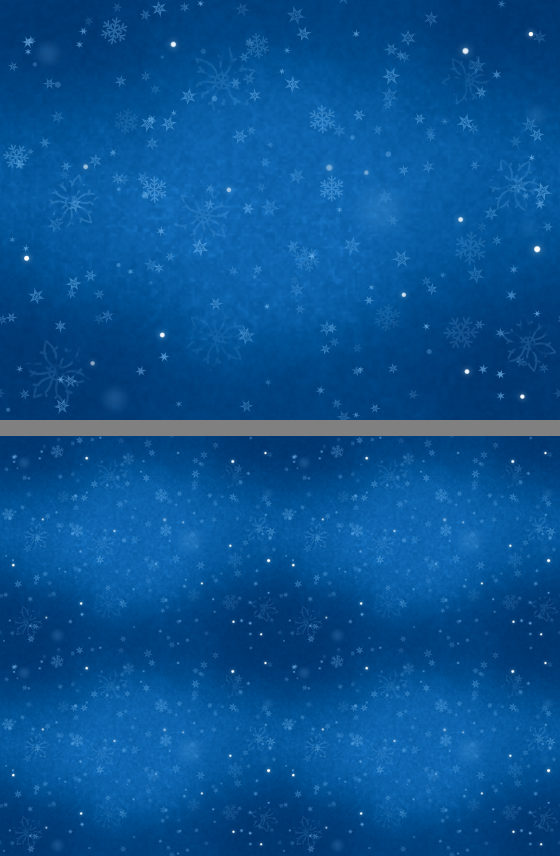
Top, the tile; bottom, the same tile 2 across and 2 down.
Reproduce this background procedurally as a Shadertoy shader.

```glsl
// Seamless winter night: a blue glow with paper grain, faint curls and scattered snow.
// The canvas spans 4 x 3 units; every grid and noise lattice wraps on that period.
// Each flake stays inside its grid cell, so one cell lookup per layer is enough.

const int STAR = 0, SOLID = 1, CRYSTAL = 2, LACE = 3, DISC = 4, GLINT = 5, HAZE = 6, CURL = 7;
const float PI = 3.14159;

vec3 hash(vec2 cell, float seed) {
    vec3 v = fract(vec3(cell, seed) * vec3(0.1031, 0.1030, 0.0973));
    v += dot(v, v.yxz + 33.33);
    return fract((v.xxy + v.yxx) * v.zyx);
}

// Value noise with k lattice cells per unit, wrapping at the canvas edge.
float noise(vec2 p, float k) {
    vec2 g = p * k, i = floor(g), f = fract(g), period = k * vec2(4.0, 3.0);
    f = f * f * (3.0 - 2.0 * f);
    vec2 a = mod(i, period), b = mod(i + 1.0, period);
    return mix(mix(hash(a, k).x, hash(vec2(b.x, a.y), k).x, f.x),
               mix(hash(vec2(a.x, b.y), k).x, hash(b, k).x, f.x), f.y);
}

float clouds(vec2 p) {
    float sum = 0.0, weight = 0.5;
    for (float k = 1.0; k < 20.0; k *= 2.0) {
        sum += weight * noise(p, k);
        weight *= 0.55;
    }
    return sum;
}

float segment(vec2 p, vec2 a, vec2 b) {
    vec2 d = b - a;
    return length(p - a - d * clamp(dot(p - a, d) / dot(d, d), 0.0, 1.0));
}

// Coverage of one motif of unit radius; aa is the pixel size in its units.
float motif(vec2 p, int kind, float aa) {
    float r = length(p), angle = atan(p.y, p.x + 1e-5);
    if (kind == DISC) return smoothstep(aa, -aa, r - 0.9);
    if (kind == GLINT) return 0.95 * smoothstep(0.34, 0.16, r) + 0.3 * pow(max(1.0 - r, 0.0), 2.0);
    if (kind == HAZE) return pow(max(1.0 - r * r, 0.0), 2.0);
    if (kind == CURL) {
        float turn = fract(angle / (2.0 * PI) + 1.2 * log(r + 0.02));
        return smoothstep(0.25, 0.19, abs(turn - 0.5)) * smoothstep(1.0, 0.75, r);
    }
    // Fold the plane into half of one of the six arms.
    angle = abs(mod(angle + PI / 6.0, PI / 3.0) - PI / 6.0);
    vec2 q = r * vec2(cos(angle), sin(angle));
    float d;
    if (kind == CRYSTAL) {
        d = segment(q, vec2(0.0), vec2(0.95, 0.0));
        d = min(d, segment(q, vec2(0.32, 0.0), vec2(0.48, 0.2)));
        d = min(d, segment(q, vec2(0.58, 0.0), vec2(0.8, 0.26))) - 0.055;
    } else if (kind == LACE) {
        float along = clamp((q.x - 0.15) / 0.8, 0.0, 1.0);
        d = abs(q.y - 0.15 * sin(PI * along)) - 0.035;
        d = max(d, r - 0.97);
        d = min(d, segment(q, vec2(0.6, 0.12), vec2(0.68, 0.24)) - 0.035);
        d = min(d, abs(r - 0.2) - 0.03);
    } else {
        d = dot(q - vec2(1.0, 0.0), vec2(0.3135, 0.9495));
        if (kind == STAR) d = max(d, min(abs(d + 0.06) - 0.055, q.y - 0.035));
    }
    return smoothstep(aa, -aa, d);
}

// Opacity of a layer: k cells per unit, a share of them filled, radii from size.x to size.y.
float scatter(vec2 p, int kind, float k, float share, vec2 size, float seed) {
    vec2 cell = mod(floor(p * k), k * vec2(4.0, 3.0));
    vec3 place = hash(cell, seed), look = hash(cell, seed + 57.0);
    if (place.z > share) return 0.0;
    float radius = mix(size.x, size.y, look.x * look.x);
    vec2 q = (fract(p * k) / k - mix(vec2(radius), vec2(1.0 / k - radius), place.xy)) / radius;
    float c = cos(look.y * 6.28), s = sin(look.y * 6.28);
    q = mat2(c, s, -s, c) * q;
    return motif(q, kind, 3.0 / (iResolution.x * radius)) * mix(0.35, 1.0, look.z);
}

void mainImage(out vec4 fragColor, in vec2 fragCoord) {
    vec2 uv = fragCoord / iResolution.xy, p = uv * vec2(4.0, 3.0);

    // Periodic glow, brightest near the middle, broken up by clouds.
    vec2 wave = cos(2.0 * PI * (uv - vec2(0.5, 0.53)));
    float cloud = clouds(p) - 0.48;
    float glow = smoothstep(0.08, 0.95, 0.5 + 0.21 * wave.x + 0.29 * wave.y + 0.35 * cloud);
    float green = 0.218 + 0.175 * glow;

    // Faint curls, then paper grain and pale speckles.
    green += 0.016 * glow * scatter(p, CURL, 1.0, 0.7, vec2(0.28, 0.45), 3.0);
    green -= 0.014 * glow * scatter(p + 0.5, CURL, 1.0, 0.6, vec2(0.25, 0.42), 8.0);
    float grain = 0.5 * (noise(p, 22.0) + noise(p, 48.0)) - 0.5;
    green *= 1.0 + 0.15 * grain;
    green += 0.035 * glow * smoothstep(0.6, 0.95, noise(p, 34.0)) * smoothstep(-0.1, 0.15, cloud);
    vec3 color = vec3(max(0.0, 0.67 * (green - 0.32)), green, 0.15 + 1.36 * green);

    // Hazy lights and the large worn flakes.
    vec3 ice = vec3(0.48, 0.75, 0.97);
    color = mix(color, ice, 0.22 * scatter(p, HAZE, 1.0, 0.5, vec2(0.1, 0.26), 12.0));
    float wear = smoothstep(0.15, 0.6, noise(p, 26.0));
    color = mix(color, ice, 0.27 * wear * scatter(p, LACE, 1.0, 0.55, vec2(0.19, 0.26), 21.0));
    color = mix(color, ice, 0.42 * scatter(p, CRYSTAL, 2.0, 0.2, vec2(0.09, 0.16), 30.0));

    // Small stars and dots, in several overlapping layers.
    for (float i = 0.0; i < 3.0; i++) {
        vec2 shifted = p + i * vec2(0.37, 0.21);
        color = mix(color, ice, 0.6 * scatter(shifted, STAR, 3.0, 0.35, vec2(0.032, 0.068), 40.0 + i));
        color = mix(color, ice, 0.7 * scatter(shifted, SOLID, 4.0, 0.09, vec2(0.02, 0.042), 50.0 + i));
    }
    color = mix(color, ice, 0.4 * scatter(p, DISC, 3.0, 0.22, vec2(0.012, 0.024), 61.0));
    color = mix(color, vec3(0.95, 0.98, 1.0), scatter(p, GLINT, 2.0, 0.24, vec2(0.06, 0.085), 70.0));
    fragColor = vec4(color, 1.0);
}
```
